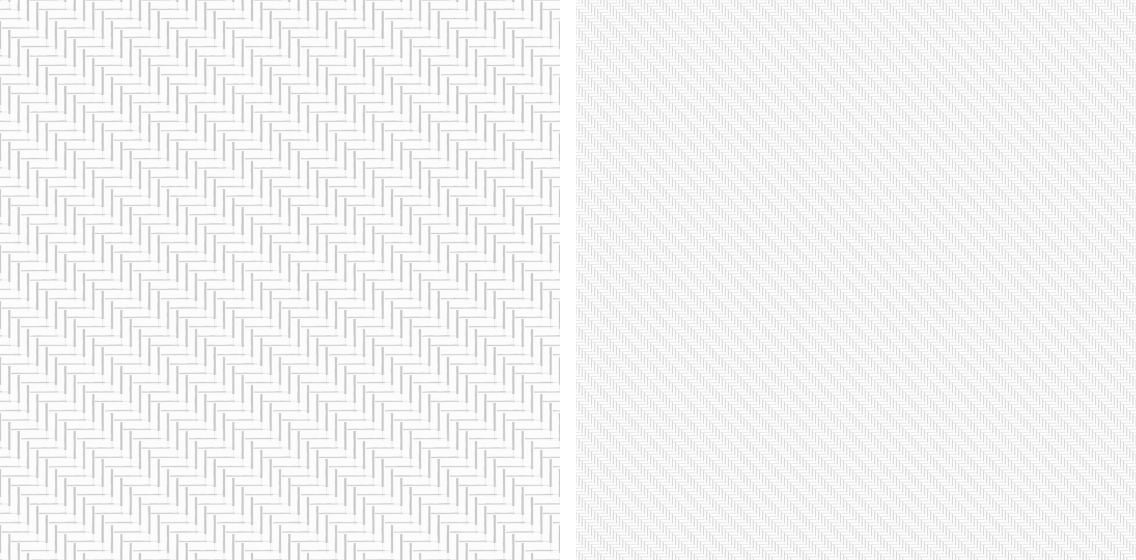
Left, the tile; right, the same tile 3 across and 3 down.
Reproduce this pattern procedurally as a Shadertoy shader.

```glsl
// White herringbone of 3:1 bricks with soft, slightly uneven grey joints.

const float CELLS = 60.0;        // brick widths across the canvas, ten repeats of six
const float BRICK_LENGTH = 3.0;  // in brick widths
const float JOINT_INSET = 0.22;  // joint centre, measured from the cell edge

const vec3 BRICK_WHITE = vec3(0.99);
const vec3 JOINT_LIGHT = vec3(0.90);
const vec3 JOINT_DARK = vec3(0.79);

// Integer hash of a wrapped cell and a salt, 0 to 1
float hash(vec2 cell, float salt) {
    uvec3 q = uvec3(ivec3(vec3(cell, salt))) * uvec3(1597u, 3571u, 7919u);
    uint h = (q.x ^ (q.y << 8) ^ (q.z << 16)) * 73939u;
    h = (h ^ (h >> 15)) * 83497u;
    h ^= h >> 13;
    return float(h & 65535u) / 65535.0;
}

// Smooth noise along one brick, -1 to 1
float edgeNoise(float t, vec2 brick) {
    float i = floor(t);
    float f = smoothstep(0.0, 1.0, t - i);
    return 2.0 * mix(hash(brick, i), hash(brick, i + 1.0), f) - 1.0;
}

// Antialiased coverage of a line of the given width
float lineMask(float distanceToCentre, float width, float pixel) {
    return clamp((0.5 * width - abs(distanceToCentre)) / pixel + 0.5, 0.0, 1.0);
}

// Brick coordinates: x along the brick, y from its shaded long side.
// Also returns the wrapped brick cell and whether it stands upright.
vec2 herringbone(vec2 p, out vec2 brick, out bool upright) {
    vec2 cell = floor(p);
    vec2 f = p - cell;
    float stepIndex = mod(cell.x + cell.y + 3.0, 2.0 * BRICK_LENGTH);
    upright = stepIndex > BRICK_LENGTH - 0.5;
    float offset = upright ? stepIndex - BRICK_LENGTH : stepIndex;
    brick = mod(cell - (upright ? vec2(0.0, offset) : vec2(offset, 0.0)), CELLS);
    return upright ? vec2(offset + f.y, 1.0 - f.x) : vec2(offset + f.x, f.y);
}

void mainImage(out vec4 fragColor, in vec2 fragCoord) {
    float pixel = CELLS / iResolution.y;
    vec2 p = fragCoord / iResolution.xy * CELLS + vec2(-JOINT_INSET, JOINT_INSET);

    vec2 brick;
    bool upright;
    vec2 local = herringbone(p, brick, upright);

    // Uneven long joint: wide on upright bricks, thin and tilted on lying ones
    float wobble = edgeNoise(local.x * 2.0, brick);
    float tilt = upright ? 0.0 : 0.03 * (local.x / BRICK_LENGTH - 0.5);
    float side = local.y - JOINT_INSET - tilt - 0.012 * wobble;
    float haloWidth = (upright ? 0.28 : 0.17) + 0.02 * wobble;
    float coreWidth = (upright ? 0.19 : 0.06) + 0.02 * wobble;

    // Faint joint at the short end
    float endDistance = upright ? local.x : BRICK_LENGTH - local.x;
    float endJoint = lineMask(endDistance - JOINT_INSET, 0.10, pixel);

    // Layers
    float tone = 0.02 * (hash(brick, 17.0) - 0.5);
    vec3 color = BRICK_WHITE;
    color = mix(color, JOINT_LIGHT, endJoint * (0.8 + 0.2 * wobble));
    color = mix(color, JOINT_LIGHT, lineMask(side, haloWidth, pixel));
    color = mix(color, JOINT_DARK + tone, lineMask(side, coreWidth, pixel));
    fragColor = vec4(color, 1.0);
}
```
